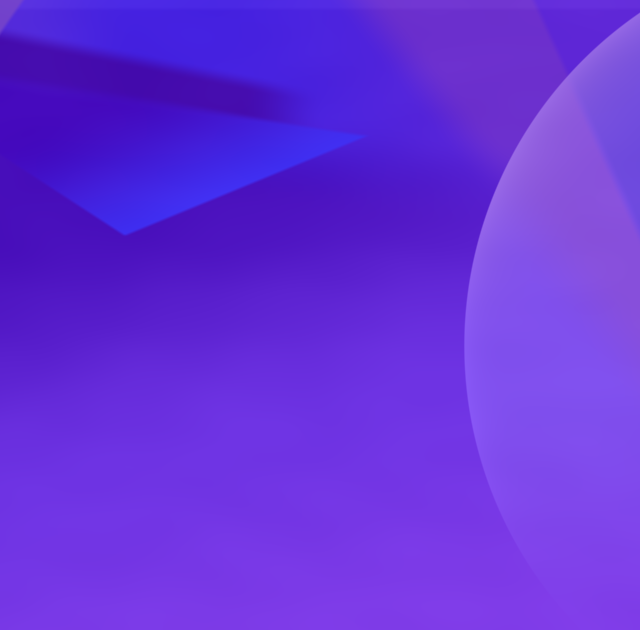
This background is drawn by a Shadertoy shader. Its source:

```glsl
#define VIOLET vec3(0.50, 0.235, 0.91)
#define PURPLE vec3(0.43, 0.20, 0.89)
#define SHADOW vec3(0.28, 0.055, 0.73)
#define FOLD_DARK vec3(0.27, 0.045, 0.68)
#define ELECTRIC vec3(0.25, 0.20, 0.97)
#define MAUVE vec3(0.43, 0.19, 0.80)
#define ROSE vec3(0.57, 0.39, 0.86)
#define LILAC vec3(0.50, 0.31, 0.93)
#define DISC_CENTER vec2(1.378, 0.451)
#define DISC_RADIUS 0.641
#define GRAIN 0.012

// Signed distance to the line a-b, positive on its left
float side(vec2 p, vec2 a, vec2 b) {
    vec2 d = normalize(b - a);
    return dot(p - a, vec2(-d.y, d.x));
}

float cover(float d, float softness) {
    return smoothstep(-softness, softness, d);
}

vec2 hashGradient(vec2 cell) {
    float angle = 6.2832 * fract(sin(dot(cell, vec2(127.1, 311.7))) * 43758.5);
    return vec2(cos(angle), sin(angle));
}

float gradientNoise(vec2 p) {
    vec2 i = floor(p), f = fract(p);
    vec2 u = f * f * f * (f * (f * 6.0 - 15.0) + 10.0);
    vec2 e = vec2(1.0, 0.0);
    float low = mix(dot(hashGradient(i), f),
                    dot(hashGradient(i + e), f - e), u.x);
    float high = mix(dot(hashGradient(i + e.yx), f - e.yx),
                     dot(hashGradient(i + 1.0), f - 1.0), u.x);
    return mix(low, high, u.y);
}

// Tilted violet field with a bluer sky above it
vec3 backdrop(vec2 p) {
    float h = p.y - 0.25 * p.x;
    vec3 col = mix(VIOLET, PURPLE, smoothstep(-0.2, 0.25, h));
    col = mix(col, SHADOW, smoothstep(0.2, 0.65, h));
    vec3 sky = mix(vec3(0.27, 0.13, 0.88), vec3(0.37, 0.15, 0.84),
                   smoothstep(0.3, 0.95, p.x));
    sky += vec3(0.06, 0.04, -0.02) * (1.0 - smoothstep(0.0, 0.22, p.x));
    return mix(col, sky, smoothstep(0.74, 0.9, p.y + 0.15 * p.x));
}

void mainImage(out vec4 fragColor, in vec2 fragCoord) {
    vec2 p = fragCoord / iResolution.y;
    float edge = max(0.0015, 1.0 / iResolution.y);
    vec3 col = backdrop(p);

    // Diagonal mauve beam and the thin light along the top
    float beamLeft = side(p, vec2(0.556, 1.0), vec2(0.767, 0.735));
    float beamRight = -side(p, vec2(0.847, 1.0), vec2(1.016, 0.63));
    float beam = smoothstep(-0.03, 0.05, beamLeft) * cover(beamRight, 0.006);
    col = mix(col, MAUVE, 0.9 * beam * smoothstep(0.62, 0.8, p.y));
    col += vec3(0.025, 0.03, 0.02) * cover(p.y - 0.986, 0.004);

    // Dark fold lying over the wedge
    float foldTop = -side(p, vec2(0.0, 0.947), vec2(0.456, 0.857));
    float foldBase = side(p, vec2(0.0, 0.874), vec2(0.582, 0.784));
    float fold = cover(foldTop, 0.014) * cover(foldBase + 0.01, 0.02);
    fold *= 1.0 - smoothstep(0.38, 0.52, p.x);
    col = mix(col, FOLD_DARK, fold);

    // Electric blue wedge, brightest on its lower right edge
    float litEdge = side(p, vec2(0.198, 0.626), vec2(0.582, 0.784));
    float leftEdge = side(p, vec2(0.0, 0.755), vec2(0.198, 0.626));
    float wedge = cover(litEdge, 2.0 * edge) * cover(leftEdge, 2.0 * edge);
    wedge *= cover(-foldBase, mix(0.018, 0.004, smoothstep(0.1, 0.5, p.x)));
    float lit = 1.0 - smoothstep(-0.05, 0.22, litEdge);
    vec3 wedgeColor = mix(vec3(0.27, 0.035, 0.74), ELECTRIC, lit);
    col = mix(col, wedgeColor, wedge);

    // Translucent disc, crossed by the beam
    float inside = DISC_RADIUS - length(p - DISC_CENTER);
    vec3 disc = mix(VIOLET, LILAC, smoothstep(-0.05, 0.4, p.y));
    disc = mix(disc, vec3(0.53, 0.31, 0.86),
               smoothstep(-0.06, 0.06, beamLeft) * cover(beamRight, 0.01));
    disc = mix(disc, vec3(0.42, 0.28, 0.87), cover(-beamRight, 0.01));
    float upper = smoothstep(0.4, 0.75, p.y);
    disc = mix(disc, ROSE, 0.85 * upper * exp(-max(inside, 0.0) * 13.0));
    disc += 0.035 * exp(-max(inside, 0.0) * 45.0) * smoothstep(0.02, 0.4, p.y);
    col = mix(col, disc, cover(inside, edge));

    // Pale disc in the upper left corner
    float corner = side(p, vec2(0.0, 0.947), vec2(0.037, 1.0));
    col = mix(col, vec3(0.45, 0.26, 0.80), cover(corner, 0.004));

    col += GRAIN * gradientNoise(p * vec2(7.0, 14.0));
    fragColor = vec4(clamp(col, 0.0, 1.0), 1.0);
}
```
